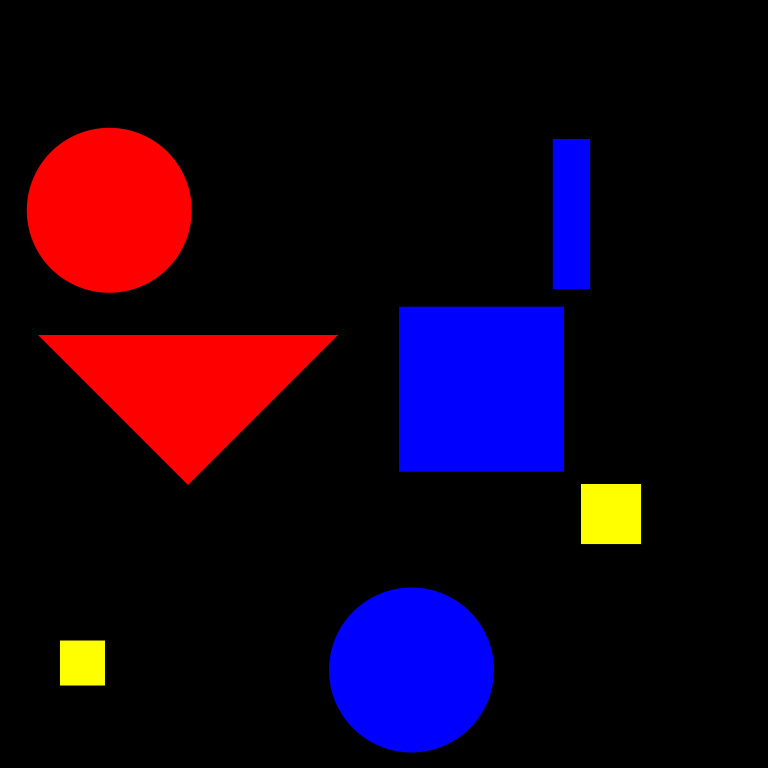
Reproduce this background procedurally as a Shadertoy shader.

```glsl
const vec3 BLACK = vec3(0.0);
const vec3 RED = vec3(1.0, 0.0, 0.0);
const vec3 BLUE = vec3(0.0, 0.0, 1.0);
const vec3 YELLOW = vec3(1.0, 1.0, 0.0);

// Signed distances, negative inside
float circleDistance(vec2 p, vec2 center, float radius) {
    return length(p - center) - radius;
}

float boxDistance(vec2 p, vec2 center, vec2 halfSize) {
    vec2 d = abs(p - center) - halfSize;
    return max(d.x, d.y);
}

// Right-angled triangle standing on its apex, with a flat top
float wedgeDistance(vec2 p, vec2 apex, float height) {
    vec2 q = p - apex;
    return max(q.y - height, (abs(q.x) - q.y) * sqrt(0.5));
}

// Lays a flat colour over the base with a one-pixel soft edge
vec3 paint(vec3 base, vec3 color, float distance, float pixel) {
    return mix(base, color, clamp(0.5 - distance / pixel, 0.0, 1.0));
}

void mainImage(out vec4 fragColor, in vec2 fragCoord) {
    float pixel = 1.0 / iResolution.y;
    vec2 p = fragCoord * pixel;
    float largeRadius = 0.1074;
    vec3 color = BLACK;

    // Red disc and wedge
    color = paint(color, RED, circleDistance(p, vec2(0.1423, 0.7262), largeRadius), pixel);
    color = paint(color, RED, wedgeDistance(p, vec2(0.2448, 0.3685), 0.1953), pixel);

    // Blue bar, square and disc
    color = paint(color, BLUE, boxDistance(p, vec2(0.7441, 0.7214), vec2(0.0243, 0.0977)), pixel);
    color = paint(color, BLUE, boxDistance(p, vec2(0.6270, 0.4932), vec2(largeRadius)), pixel);
    color = paint(color, BLUE, circleDistance(p, vec2(0.5358, 0.1276), largeRadius), pixel);

    // Yellow squares
    color = paint(color, YELLOW, boxDistance(p, vec2(0.7956, 0.3307), vec2(0.0391)), pixel);
    color = paint(color, YELLOW, boxDistance(p, vec2(0.1074, 0.1367), vec2(0.0293)), pixel);

    fragColor = vec4(color, 1.0);
}
```
